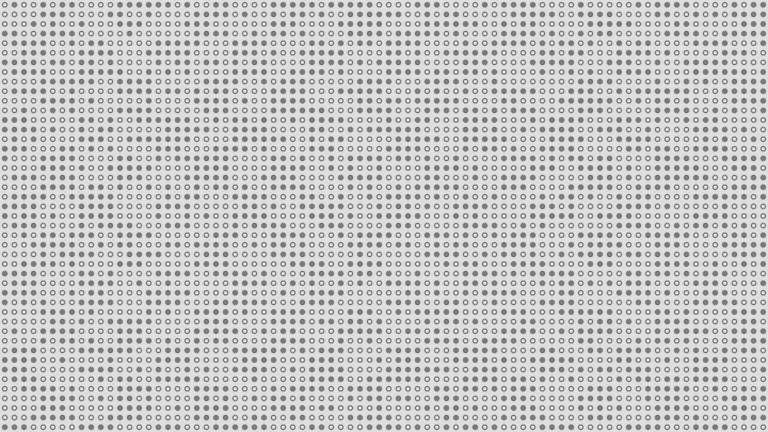
Reproduce this pattern procedurally as a WebGL 2 fragment shader.

```glsl
#version 300 es
precision highp float;

#define GRID vec2(80.0, 45.0)
#define BLOCK 4.0
#define DOT_RADIUS 0.30
#define HOLE_RADIUS 0.155
#define FLIP_LEVEL 1.0
#define PAPER vec3(0.87)
#define HOLE_TONE vec3(0.91)
#define INK vec3(0.48)

uniform vec2 u_resolution;
out vec4 outColor;

// Coverage of a disc, softened over one pixel
float disc(float dist, float radius, float pixel) {
  return clamp((radius - dist) / pixel + 0.5, 0.0, 1.0);
}

// Layered sines sampled once per cell, range -3 to 3
float cellNoise(vec2 cell) {
  return sin(dot(cell, vec2(12.99, 78.23)))
       + sin(dot(cell, vec2(39.35, 11.14)) + 1.7 * sin(cell.y * 5.31))
       + sin(dot(cell, vec2(73.16, 52.24)) + 2.3 * sin(cell.x * 3.77));
}

// 1 for a solid dot, 0 for a ring: block checker with scattered flips
float solidDot(vec2 cell) {
  vec2 block = floor(cell / BLOCK);
  float checker = mod(block.x + block.y, 2.0);
  float flip = step(FLIP_LEVEL, cellNoise(cell));
  return abs(checker - flip);
}

void main() {
  // Cells counted from the top left
  vec2 uv = gl_FragCoord.xy / u_resolution;
  vec2 grid = vec2(uv.x, 1.0 - uv.y) * GRID;
  vec2 cell = floor(grid);
  float dist = length(fract(grid) - 0.5);
  float pixel = GRID.y / u_resolution.y;

  // Dot, then the hole that turns it into a ring
  vec3 color = mix(PAPER, INK, disc(dist, DOT_RADIUS, pixel));
  float hole = disc(dist, HOLE_RADIUS, pixel) * (1.0 - solidDot(cell));
  color = mix(color, HOLE_TONE, hole);

  outColor = vec4(color, 1.0);
}
```
